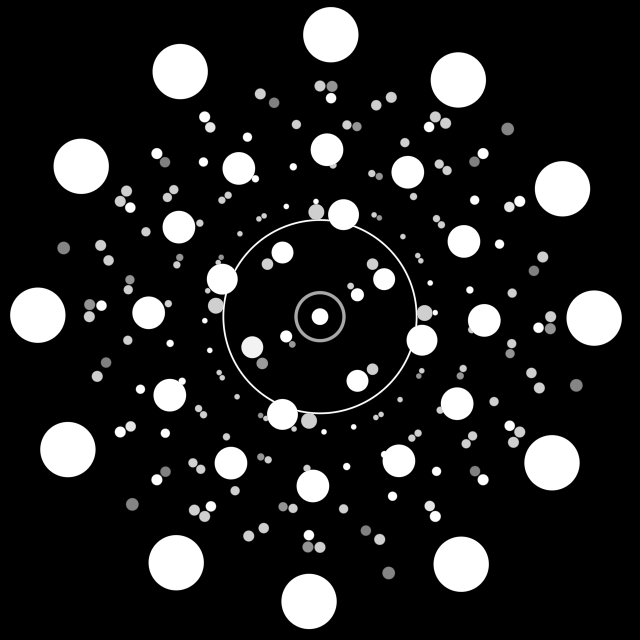
Reproduce this background procedurally as a Shadertoy shader.

```glsl
// Concentric rings of white and grey discs around a small bullseye on black.
// Large discs are placed by polar loops; the fine dots come from folding the
// angle into 15 degree sectors whose brightness pattern repeats every 90 degrees.

// Lengths are fractions of the canvas, angles are degrees.
const vec2  CENTRE       = vec2(0.5, 0.5052);
const vec3  OUTER_RADII  = vec3(0.4284, 0.4409, 0.4453); // one per third of the ring
const vec3  MIDDLE_RADII = vec3(0.2568, 0.2641, 0.2678);
const float OUTER_SIZE   = 0.0432;
const float MIDDLE_SIZE  = 0.0255;
const float ORBIT_RADIUS = 0.1510;
const float BEAD_RADIUS  = 0.1636;
const float INNER_RADIUS = 0.1161;
const float EYE_RADIUS   = 0.0375;
const float SECTOR       = 15.0;
const float TRAIL_LAG    = 3.0;
const float DOT_RATIO    = 0.0238;  // dot size relative to its ring radius
const float DOT_BLUR     = 0.0012;
const float LIGHT_GREY   = 0.81;
const float MID_GREY     = 0.66;
const float DIM_GREY     = 0.52;

// Brightness of the leading and trailing dot in six successive sectors
const float LEAD[6]       = float[6](1.0, 1.0, 0.81, 0.0, 0.81, 0.81);
const float TRAIL[6]      = float[6](0.0, 0.0, 0.81, 0.81, 0.58, 0.0);
const float EDGE_LEAD[6]  = float[6](1.0, 0.81, 0.0, 0.0, 0.9, 0.5);
const float EDGE_TRAIL[6] = float[6](0.0, 0.0, 1.0, 0.5, 0.0, 0.0);

float pixelSize() { return 1.0 / min(iResolution.x, iResolution.y); }

// Coverage of a shape from its signed distance
float fill(float dist, float blur) {
    float w = max(0.7 * pixelSize(), blur);
    return 1.0 - smoothstep(-w, w, dist);
}

vec2 polar(float radius, float angle) {
    float a = radians(angle);
    return radius * vec2(cos(a), sin(a));
}

float disc(vec2 p, float radius, float angle, float size) {
    return fill(length(p - polar(radius, angle)) - size, 0.0);
}

float circle(vec2 p, float radius, float halfWidth) {
    return fill(abs(length(p) - radius) - halfWidth, 0.0);
}

float softDot(vec2 p, float radius, float angle) {
    return fill(length(p - polar(radius, angle)) - DOT_RATIO * radius, DOT_BLUR);
}

// Ring of 24 sectors, each with a leading and a trailing dot
float dotRing(vec2 p, float radius, float phase, float lead[6], float trail[6]) {
    float sector = floor((degrees(atan(p.y, p.x)) - phase) / SECTOR + 0.5);
    int slot = int(mod(sector + 0.5, 6.0));
    float angle = phase + SECTOR * sector;
    return max(lead[slot] * softDot(p, radius, angle),
               trail[slot] * softDot(p, radius, angle - TRAIL_LAG));
}

// Two rings of twelve; odd discs lag slightly behind even ones
float largeDiscs(vec2 p) {
    float light = 0.0;
    for (int k = 0; k < 12; k++) {
        float angle = 30.0 * float(k);
        float odd = float(k % 2);
        float outer = OUTER_RADII[((k + 1) % 12) / 4];
        float middle = MIDDLE_RADII[((k + 2) % 12) / 4] - 0.003 * odd;
        light = max(light, disc(p, outer, angle - 0.3 - 1.9 * odd, OUTER_SIZE));
        light = max(light, disc(p, middle, angle - 1.3 - 1.1 * odd, MIDDLE_SIZE));
    }
    return light;
}

// Fourfold discs on and inside the orbit circle
float innerDiscs(vec2 p) {
    float light = 0.0;
    for (int k = 0; k < 4; k++) {
        float turn = 90.0 * float(k);
        float beadTurn = turn - (k > 1 ? 8.0 : 0.0);
        bool late = k == 2;
        float innerTurn = turn - (late ? 6.0 : 0.0);
        light = max(light, disc(p, BEAD_RADIUS, beadTurn - 13.0, 0.0241));
        light = max(light, LIGHT_GREY * disc(p, BEAD_RADIUS, beadTurn + 2.0, 0.0124));
        light = max(light, (late ? 0.95 : 1.0) * disc(p, INNER_RADIUS, innerTurn + 30.3, 0.0171));
        light = max(light, (late ? 0.6 : LIGHT_GREY) * disc(p, INNER_RADIUS, innerTurn + 45.0, 0.009));
    }
    // Opposed pairs beside the eye
    for (int k = 0; k < 2; k++) {
        float turn = 180.0 * float(k);
        float radius = k == 0 ? 0.0677 : 0.0612;
        light = max(light, disc(p, radius, turn + 30.3, k == 0 ? 0.0102 : 0.0094));
        light = max(light, (k == 0 ? LIGHT_GREY : 0.6) * disc(p, radius, turn + 45.0, 0.0052));
    }
    return light;
}

void mainImage(out vec4 fragColor, in vec2 fragCoord) {
    vec2 p = (fragCoord - CENTRE * iResolution.xy) * pixelSize();

    // Fine dots: four rings with the same pattern, plus an inner edge ring
    const vec4 radii = vec4(0.1801, 0.2379, 0.3026, 0.3604);
    const vec4 phases = vec4(2.0, 10.1, 22.0, 30.0);
    float light = dotRing(p, 0.3419, 60.1, EDGE_LEAD, EDGE_TRAIL);
    for (int i = 0; i < 4; i++)
        light = max(light, dotRing(p, radii[i], phases[i], LEAD, TRAIL));

    // Sparse outermost dots, with one gap
    for (int k = 0; k < 6; k++)
        if (k != 1) light = max(light, DIM_GREY * softDot(p, 0.4147, 45.0 + 60.0 * float(k)));

    light = max(light, max(largeDiscs(p), innerDiscs(p)));

    // Orbit circle and central eye
    light = max(light, circle(p, ORBIT_RADIUS, 0.0014));
    light = max(light, MID_GREY * circle(p, EYE_RADIUS, 0.0026));
    light = max(light, disc(p, 0.0, 0.0, 0.013));
    fragColor = vec4(vec3(light), 1.0);
}
```
